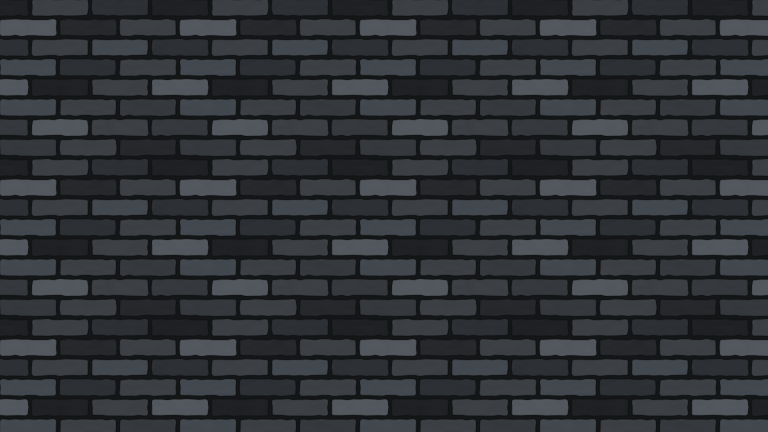
Write a Shadertoy shader that draws this pattern.

```glsl
// Dark slate brick wall in running bond, with worn edges and a repeating mix of tones.

const float ROWS = 21.6;                  // courses over the canvas height
const float PITCH = 3.0;                  // brick spacing in course heights
const vec2 HALF_BRICK = vec2(1.40, 0.40);
const float CORNER = 0.12;
const float ROW_SHIFT = 0.125;            // vertical phase of the courses
const float ODD_SHIFT = 0.1;              // horizontal phase of odd courses
const float EVEN_SHIFT = -1.5;            // horizontal phase of even courses
const float WEAR = 0.07;                  // depth of the edge chips
const float WEAR_SCALE = 3.2;             // chips per course height
const float RIM = 0.06;                   // width of the dark brick rim
const float GRAIN = 0.012;                // surface tone variation
const vec3 MORTAR = vec3(0.073, 0.081, 0.086);
const vec2 TILE = vec2(3.0, 8.0);         // bricks and courses before tones repeat

const vec3 TONES[7] = vec3[7](
    vec3(0.124, 0.128, 0.141),
    vec3(0.150, 0.156, 0.168),
    vec3(0.174, 0.189, 0.207),
    vec3(0.209, 0.221, 0.237),
    vec3(0.236, 0.248, 0.264),
    vec3(0.258, 0.282, 0.308),
    vec3(0.324, 0.344, 0.372));

// Tone of each brick in the tile, one course per line from the top
const int MIX[24] = int[24](
    4, 2, 0,
    6, 1, 4,
    4, 5, 2,
    5, 2, 4,
    0, 4, 6,
    5, 4, 3,
    6, 4, 3,
    3, 4, 1);

float hash(vec2 p) {
    vec3 q = fract(vec3(p.xyx) * 0.1031);
    q += dot(q, q.yzx + 33.33);
    return fract((q.x + q.y) * q.z);
}

float valueNoise(vec2 p) {
    vec2 i = floor(p);
    vec2 f = fract(p);
    f = f * f * (3.0 - 2.0 * f);
    float low = mix(hash(i), hash(i + vec2(1.0, 0.0)), f.x);
    float high = mix(hash(i + vec2(0.0, 1.0)), hash(i + vec2(1.0, 1.0)), f.x);
    return mix(low, high, f.y);
}

float roundedBox(vec2 p, vec2 halfSize, float radius) {
    vec2 q = abs(p) - halfSize + radius;
    return length(max(q, 0.0)) + min(max(q.x, q.y), 0.0) - radius;
}

void mainImage(out vec4 fragColor, in vec2 fragCoord) {
    // Course units, measured from the top left
    float pixel = ROWS / iResolution.y;
    vec2 wall = vec2(fragCoord.x, iResolution.y - fragCoord.y) * pixel;

    // Brick cell and centred local position
    wall.y += ROW_SHIFT;
    float row = floor(wall.y);
    wall.x += mod(row, 2.0) < 0.5 ? EVEN_SHIFT : ODD_SHIFT;
    float column = floor(wall.x / PITCH);
    vec2 local = wall - vec2((column + 0.5) * PITCH, row + 0.5);
    vec2 id = mod(vec2(column, row), TILE);

    // Worn outline
    vec2 seed = id * 17.0 + 40.0;
    float chip = valueNoise(local * WEAR_SCALE + seed) - 0.5;
    float dist = roundedBox(local, HALF_BRICK, CORNER) + WEAR * chip;
    float cover = 1.0 - smoothstep(-0.6 * pixel, 0.6 * pixel, dist);

    // Brick face with faint grain and a darker rim
    vec3 brick = TONES[MIX[int(id.y) * 3 + int(id.x)]];
    brick += GRAIN * (valueNoise(local * vec2(2.0, 5.0) + seed + 9.0) - 0.5);
    brick *= mix(0.86, 1.0, smoothstep(0.0, RIM, -dist));

    // Mortar, shaded where it meets the bricks
    vec3 mortar = MORTAR * mix(0.88, 1.06, smoothstep(0.0, 0.1, dist));

    fragColor = vec4(mix(mortar, brick, cover), 1.0);
}
```
